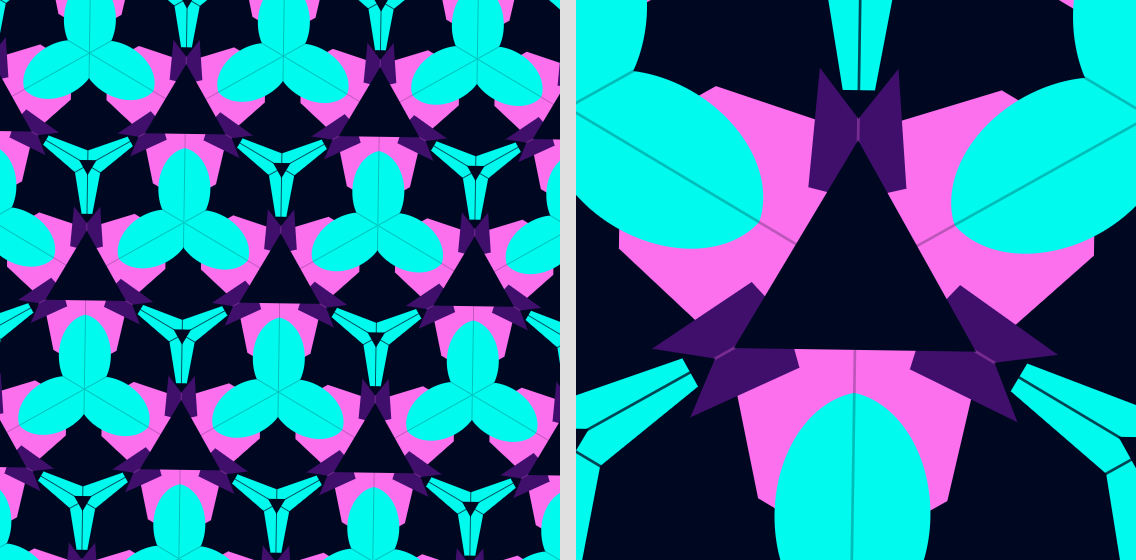
Left, the full canvas; right, a detail of the centre.
This pattern is drawn by a WebGL 1 fragment shader. Its source:

```glsl
precision highp float;

uniform vec2 u_resolution;

// Antialiased coverage of a signed distance, in triangle sides.
float fill(float d) {
  float pixel = 5.0 / min(u_resolution.x, u_resolution.y);
  return clamp(0.5 - d / pixel, 0.0, 1.0);
}

// Signed distance to the line from a to b, negative on its left.
float edge(vec2 p, vec2 a, vec2 b) {
  vec2 dir = normalize(b - a);
  return dot(p - a, vec2(dir.y, -dir.x));
}

// Folds the plane into one mirror triangle of side 1:
// hexagon centre (0, 0), star centre (0, 1), flower centre (0.866, 0.5).
vec2 foldTriangle(vec2 p) {
  vec2 cell = vec2(1.7320508, 3.0);
  vec2 a = mod(p + 0.5 * cell, cell) - 0.5 * cell;
  vec2 b = mod(p, cell) - 0.5 * cell;
  vec2 q = dot(a, a) < dot(b, b) ? a : b;
  vec2 mirror = vec2(-0.5, 0.8660254);
  q.x = abs(q.x);
  q -= 2.0 * min(0.0, dot(q, mirror)) * mirror;
  q.x = abs(q.x);
  return q;
}

// Half of a slightly pointed petal; x runs outwards from the flower centre.
float petal(vec2 p) {
  vec2 radii = vec2(0.368, 0.272);
  vec2 k = (p - vec2(0.3, -0.04)) / radii;
  return (dot(k, k) - 1.0) / max(2.0 * length(k / radii), 0.001);
}

float hornedBlock(vec2 q) {
  float d = edge(q, vec2(0.0, 0.239), vec2(0.146, 0.274));
  d = max(d, edge(q, vec2(0.146, 0.274), vec2(0.117, 0.63)));
  return max(d, edge(q, vec2(0.117, 0.63), vec2(0.0, 0.48)));
}

float starArm(vec2 q) {
  float d = max(0.565 - q.y, edge(q, vec2(0.048, 0.565), vec2(0.113, 0.935)));
  return max(d, edge(q, vec2(0.039, 0.9775), vec2(0.0, 0.91)));
}

void main() {
  vec2 p = (gl_FragCoord.xy - 0.5 * u_resolution) / min(u_resolution.x, u_resolution.y) * 5.0;
  float tilt = 0.015;
  p = vec2(p.x * cos(tilt) - p.y * sin(tilt), p.x * sin(tilt) + p.y * cos(tilt));
  vec2 q = foldTriangle(p);

  // Coordinates along and across the hexagon-flower side.
  vec2 axis = vec2(dot(q, vec2(0.8660254, 0.5)), dot(q, vec2(-0.5, 0.8660254)));
  float starFlowerSide = 0.8660254 - dot(q, vec2(0.5, 0.8660254));

  vec3 navy = vec3(0.0, 0.03, 0.13);
  vec3 pink = vec3(0.99, 0.44, 0.93);
  vec3 purple = vec3(0.25, 0.06, 0.42);
  vec3 cyan = vec3(0.0, 0.98, 0.93);

  // Layers from back to front.
  float collar = max(edge(q, vec2(0.426, 0.571), vec2(0.0, 0.435)), 0.159 - starFlowerSide);
  vec3 color = mix(navy, pink, fill(collar));
  color = mix(color, cyan, fill(petal(vec2(1.0 - axis.x, axis.y))));

  // Faint seams on the two flower sides of the triangle.
  color = mix(color, navy, 0.25 * fill(min(axis.y, starFlowerSide) - 0.004));

  // The blocks and star arms are split along the hexagon-star side.
  float split = fill(q.x - 0.004);
  color = mix(color, mix(purple, pink, 0.3 * split), fill(hornedBlock(q)));
  float crack = max(split, fill(starFlowerSide - 0.004));
  color = mix(color, mix(cyan, navy, 0.75 * crack), fill(starArm(q)));

  color = mix(color, navy, fill(dot(q, vec2(0.8660254, 0.5)) - 0.208));
  color = mix(color, navy, fill(dot(q, vec2(0.5, 0.8660254)) - 0.208) * step(q.y, 0.0));
  gl_FragColor = vec4(color, 1.0);
}
```
